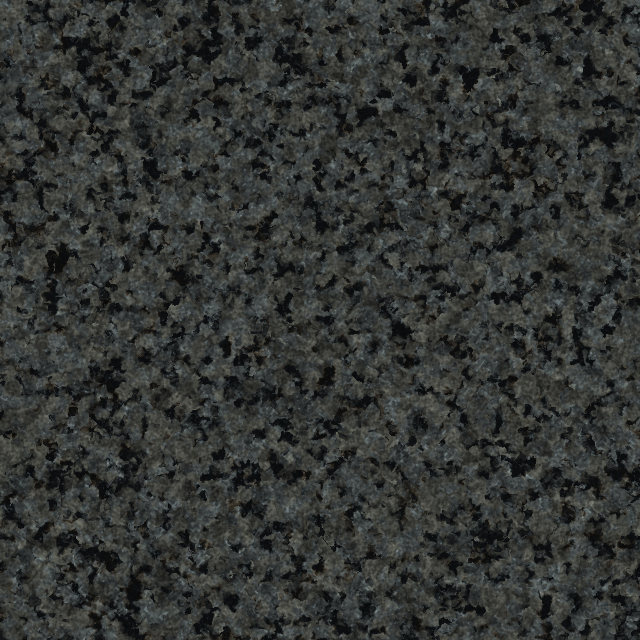
Reproduce this texture procedurally as a WebGL 1 fragment shader.

```glsl
precision highp float;

uniform vec2 u_resolution;

// Feature frequencies, in repeats across the canvas
const float FELDSPAR_SCALE = 50.0;
const float CHIP_SCALE = 115.0;
const float MICA_SCALE = 62.0;
const float MOTTLE_SCALE = 110.0;
const float TINT_SCALE = 75.0;
const float RUST_SCALE = 50.0;
const float GRIT_SCALE = 300.0;
const float SPARKLE_SCALE = 230.0;
const float WARP_SCALE = 100.0;

// Tones and strengths
const float WARP_AMOUNT = 0.016;
const float BASE_TONE = 0.247;
const float GRAIN_CONTRAST = 0.10;
const float CHIP_CONTRAST = 0.07;
const float MOTTLE_CONTRAST = 0.20;
const float GRIT_CONTRAST = 0.55;
const float MICA_FULL = 0.25;
const float MICA_NONE = 0.50;
const float RUST_STRENGTH = 0.7;
const float EDGE_SHARPNESS = 28.0;

// Mineral colours; tints multiply the tone
const vec3 WARM_TINT = vec3(1.00, 1.02, 0.93);
const vec3 COOL_TINT = vec3(0.94, 1.02, 1.02);
const vec3 RUST_TINT = vec3(1.20, 0.96, 0.74);
const vec3 MICA_BLACK = vec3(0.042, 0.050, 0.058);
const vec3 SPARKLE_BLUE = vec3(0.11, 0.13, 0.14);
const vec3 QUARTZ_PALE = vec3(0.43, 0.45, 0.41);

vec2 hash2(vec2 p) {
  vec3 q = fract(p.xyx * vec3(0.1031, 0.1030, 0.0973));
  q += dot(q, q.yzx + 33.33);
  return fract((q.xx + q.yz) * q.zy);
}

float noise(vec2 p) {
  vec2 i = floor(p);
  vec2 f = fract(p);
  f = f * f * (3.0 - 2.0 * f);
  float low = mix(hash2(i).x, hash2(i + vec2(1.0, 0.0)).x, f.x);
  float high = mix(hash2(i + vec2(0.0, 1.0)).x, hash2(i + 1.0).x, f.x);
  return mix(low, high, f.y);
}

float fbm(vec2 p) {
  float sum = 0.0;
  float weight = 0.533;
  for (int i = 0; i < 4; i++) {
    sum += weight * noise(p);
    p = mat2(1.6, 1.2, -1.2, 1.6) * p + 17.3;
    weight *= 0.5;
  }
  return sum;
}

// Two random values per Voronoi cell, blended narrowly across cell borders
vec2 crystals(vec2 p) {
  vec2 cell = floor(p);
  vec2 sum = vec2(0.0);
  float total = 0.0;
  for (int y = -1; y <= 1; y++) {
    for (int x = -1; x <= 1; x++) {
      vec2 id = cell + vec2(float(x), float(y));
      float dist = length(id + hash2(id) - p);
      float weight = exp(-EDGE_SHARPNESS * dist);
      sum += weight * hash2(id + 71.7);
      total += weight;
    }
  }
  return sum / total;
}

void main() {
  vec2 uv = gl_FragCoord.xy / u_resolution.y;

  // Ragged crystal borders
  vec2 warp = vec2(fbm(uv * WARP_SCALE + 5.1), fbm(uv * WARP_SCALE + 93.7)) - 0.5;
  vec2 p = uv + WARP_AMOUNT * warp;
  vec2 feldspar = crystals(p * FELDSPAR_SCALE + 11.0);
  vec2 chip = crystals(p * CHIP_SCALE + 203.0);

  // Grey feldspar body
  float tone = BASE_TONE
    + GRAIN_CONTRAST * (feldspar.x - 0.5)
    + CHIP_CONTRAST * (chip.y - 0.5)
    + MOTTLE_CONTRAST * (fbm(p * MOTTLE_SCALE + 41.0) - 0.5);
  float coolness = fbm(p * TINT_SCALE + 151.0) + 0.3 * (feldspar.y - 0.5);
  vec3 color = tone * mix(WARM_TINT, COOL_TINT, smoothstep(0.40, 0.65, coolness));

  // Black mica, fading through smoky grey, with brown stains
  float micaField = fbm(p * MICA_SCALE + 307.0) + 0.25 * (chip.x - 0.5);
  float mica = 1.0 - smoothstep(MICA_FULL, MICA_NONE, micaField);
  color = mix(color, MICA_BLACK, mica);
  float stain = smoothstep(0.54, 0.68, fbm(uv * RUST_SCALE + 409.0));
  float rust = RUST_STRENGTH * stain * (1.0 - smoothstep(0.36, 0.50, micaField));
  color *= mix(vec3(1.0), RUST_TINT, rust);

  // Pale quartz chips, rare and small
  float quartz = smoothstep(0.975, 0.99, chip.y) * smoothstep(0.42, 0.58, feldspar.y);
  color = mix(color, QUARTZ_PALE, 0.6 * quartz * (1.0 - mica));

  // Fine grit on a turned lattice, and bluish sparkles
  vec2 turned = mat2(0.8, 0.6, -0.6, 0.8) * uv;
  color *= 1.0 + GRIT_CONTRAST * (noise(turned * GRIT_SCALE + 229.0) - 0.5);
  float sparkle = smoothstep(0.76, 0.95, noise(turned * SPARKLE_SCALE + 267.0));
  color += SPARKLE_BLUE * sparkle * smoothstep(0.42, 0.62, coolness);

  gl_FragColor = vec4(clamp(color, 0.0, 1.0), 1.0);
}
```
